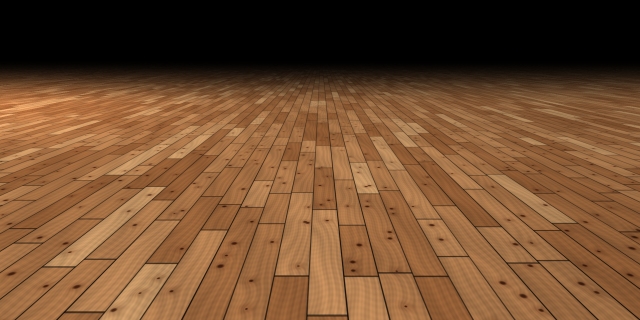
Write a Shadertoy shader that draws this texture.

```glsl
// Draws a wooden plank floor receding in perspective into darkness.
#define HORIZON 0.8385
#define CENTRE_X 1.0026
#define PLANKS 6.44
#define PLANK_SHIFT 0.34
#define PLANK_LENGTH 0.72
#define STRETCH 8.0
#define SEAM 0.036
#define KNOT_RATE 0.38
#define GRAIN 0.085
#define FADE_TOP 0.815
#define FADE_END 0.665
#define SAMPLES 3

float hash(vec2 p) {
    vec3 q = fract(vec3(p.xyx) * vec3(0.1031, 0.1030, 0.0973));
    q += dot(q, q.yzx + 33.33);
    return fract((q.x + q.y) * q.z);
}

// Line coverage that thins out when narrower than its footprint
float lineMask(float dist, float width, float foot) {
    float halfWidth = 0.5 * max(width, foot);
    float edge = 1.0 - smoothstep(halfWidth - 0.5 * foot, halfWidth + 0.5 * foot, dist);
    return edge * min(1.0, width / foot);
}

// Cellular knots, one candidate per cell along a plank: x = distance, y = radius
vec2 nearestKnot(vec2 p, float seed) {
    vec2 best = vec2(4.0, 0.1);
    float row = floor(p.y);
    for (int i = -1; i <= 1; i++) {
        vec2 cell = vec2(seed, row + float(i));
        if (hash(cell + 7.3) > KNOT_RATE) continue;
        vec2 spot = vec2(mix(0.15, 0.85, hash(cell + 2.1)), cell.y + hash(cell + 5.7));
        float dist = length(p - spot);
        if (dist < best.x) best = vec2(dist, mix(0.035, 0.11, hash(cell + 9.4)));
    }
    return best;
}

// Layered sines: growth rings, fine fibres and saw marks
float woodGrain(vec2 p, float seed, float knotDist, float foot, float footAlong) {
    float bend = sin(p.y * 0.7 + seed * 40.0) + 0.5 * sin(p.y * 1.9 + seed * 71.0);
    float across = p.x + 0.09 * bend + 0.22 * exp(-5.0 * knotDist);
    float arch = (p.x - 0.5) * (p.x - 0.5) * 5.0;
    float rings = sin(across * 22.0 + arch * 4.0 + p.y * (seed - 0.5) * 5.0);
    float fibres = sin(across * 67.0 + 2.0 * sin(p.y * 1.3 + seed * 19.0));
    float saw = sin(p.y * 24.0 + 3.0 * sin(p.x * 5.0 + seed * 9.0));
    float broad = sin(p.y * 1.1 + p.x * 3.0 + seed * 53.0);
    return 0.6 * rings / (1.0 + 90.0 * foot * foot)
         + 0.45 * fibres / (1.0 + 700.0 * foot * foot)
         + 0.25 * saw / (1.0 + 120.0 * footAlong * footAlong)
         + 0.45 * broad;
}

vec3 floorColour(vec2 uv, float pixel) {
    float drop = max(HORIZON - uv.y, 0.015);
    float side = uv.x - CENTRE_X;
    float depth = 1.0 / drop;

    // Plank coordinates and their pixel footprints
    float across = side * PLANKS * depth + PLANK_SHIFT;
    float column = floor(across);
    float u = across - column;
    float foot = pixel * PLANKS * depth * length(vec2(1.0, side * depth));
    float footAlong = pixel * STRETCH * depth * depth;

    // Staggered plank ends
    float run = depth / PLANK_LENGTH + 11.0 * hash(vec2(column, 3.0));
    float stretch = floor(run);
    float joint = mix(0.12, 0.88, hash(vec2(column, stretch)));
    float endDist = abs(run - stretch - joint);
    float plank = stretch + step(joint, run - stretch);
    float tone = hash(vec2(column + 31.0, plank + 17.0));
    float seed = hash(vec2(column + 67.0, plank + 5.0));

    // Plank tint
    vec3 wood = mix(vec3(0.55, 0.345, 0.192), vec3(0.705, 0.505, 0.325), tone);
    wood = mix(wood, vec3(0.78, 0.61, 0.42), 0.75 * smoothstep(0.84, 0.92, seed));

    // Grain and knots
    vec2 p = vec2(u, depth * STRETCH);
    vec2 knot = nearestKnot(p, column + 13.0);
    wood *= 1.0 + GRAIN * woodGrain(p, seed, knot.x, foot, footAlong);
    float detail = 1.0 / (1.0 + 8.0 * footAlong * footAlong);
    float core = 1.0 - smoothstep(knot.y * 0.4, knot.y * 1.3, knot.x);
    float stain = exp(-knot.x * knot.x * 22.0);
    wood *= 1.0 - detail * (vec3(0.48, 0.56, 0.6) * core + vec3(0.14, 0.19, 0.22) * stain);

    // Dark gaps between planks
    float seamDist = min(u, 1.0 - u);
    float seamDark = mix(0.55, 0.9, hash(vec2(floor(across + 0.5), 41.0)));
    float endFoot = footAlong / (STRETCH * PLANK_LENGTH);
    wood *= 1.0 - seamDark * lineMask(seamDist, SEAM, foot);
    wood *= 1.0 - 0.6 * lineMask(endDist, 0.013, endFoot);
    wood *= 1.0 - 0.12 * exp(-seamDist * 22.0);
    return wood;
}

// Distance falloff with a warm glow at the far left
vec3 lighting(vec2 uv) {
    float fade = smoothstep(FADE_TOP, FADE_END, uv.y);
    vec2 glowPos = (uv - vec2(0.0, 0.69)) / vec2(0.55, 0.13);
    float glow = exp(-dot(glowPos, glowPos));
    float level = 1.02 - 0.09 * smoothstep(1.0, 2.0, uv.x);
    level -= 0.10 * smoothstep(0.5, 0.72, uv.y);
    return fade * (level + glow * vec3(0.38, 0.30, 0.24));
}

void mainImage(out vec4 fragColor, in vec2 fragCoord) {
    float pixel = 1.0 / iResolution.y;
    vec3 colour = vec3(0.0);
    for (int j = 0; j < SAMPLES; j++)
        for (int i = 0; i < SAMPLES; i++) {
            vec2 offset = (vec2(i, j) + 0.5) / float(SAMPLES) - 0.5;
            vec2 uv = (fragCoord + offset) * pixel;
            colour += floorColour(uv, pixel * 0.6) * lighting(uv);
        }
    colour /= float(SAMPLES * SAMPLES);
    fragColor = vec4(clamp(colour, 0.0, 1.0), 1.0);
}
```
